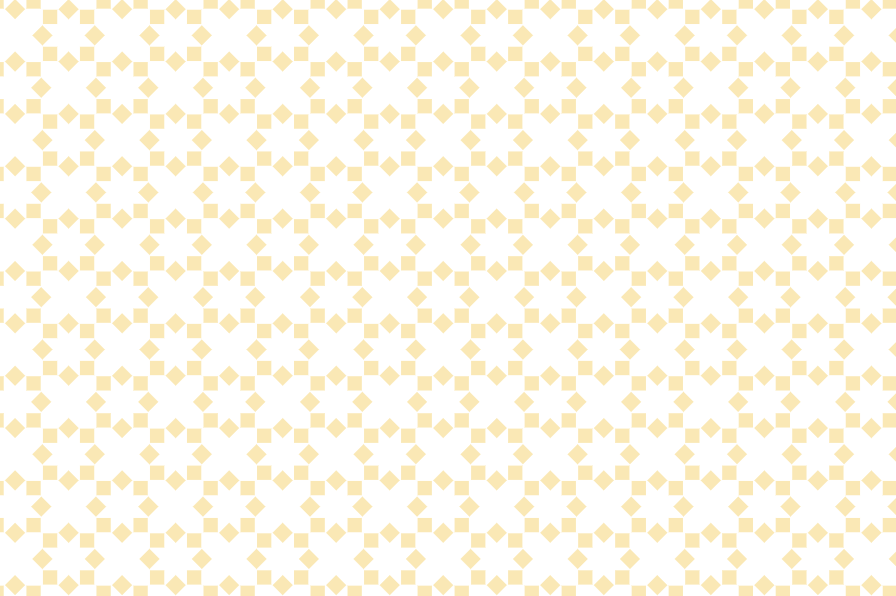
A WebGL 2 fragment shader for this pattern:

```glsl
#version 300 es
precision highp float;
// Cream rings of eight small squares on white, in a half-drop lattice.
// Each ring is folded by symmetry to one square; two rectangular lattices,
// half a period apart, are merged. Lengths are fractions of canvas height.

uniform vec2 u_resolution;
out vec4 fragColor;

const vec3 WHITE = vec3(1.0);
const vec3 CREAM = vec3(0.98, 0.91, 0.71);
const vec2 PERIOD = vec2(0.1796, 0.1757);       // spacing of rings in one lattice
const vec2 RING_CENTRE = vec2(-0.0080, 0.0014); // one ring, from canvas centre
const float RING_RADIUS = 0.0439;               // ring centre to square centre
const float SQUARE_HALF = 0.0120;               // half the side of a square
const float FOLD_ANGLE = 0.39269908;            // half the step between squares

// Signed distance to a ring of eight squares, each with a corner facing out
float ringDistance(vec2 p) {
    // Fold the plane into the sector around the +x axis
    p = abs(p);
    if (p.y > p.x) p = p.yx;
    vec2 mirror = vec2(-sin(FOLD_ANGLE), cos(FOLD_ANGLE));
    p -= 2.0 * max(dot(p, mirror), 0.0) * mirror;

    // One square turned by 45 degrees
    vec2 q = abs(p - vec2(RING_RADIUS, 0.0));
    return (q.x + q.y) * sqrt(0.5) - SQUARE_HALF;
}

// Offset from the nearest lattice point, given a position in periods
vec2 latticeOffset(vec2 cell) {
    return (fract(cell + 0.5) - 0.5) * PERIOD;
}

void main() {
    float pixel = 1.0 / u_resolution.y;
    vec2 p = (gl_FragCoord.xy - 0.5 * u_resolution) * pixel - RING_CENTRE;
    vec2 cell = p / PERIOD;

    // Merge the two lattices
    float d = min(ringDistance(latticeOffset(cell)),
                  ringDistance(latticeOffset(cell + 0.5)));

    // Blend across about one pixel at the edge
    float coverage = clamp(0.5 - d / pixel, 0.0, 1.0);
    fragColor = vec4(mix(WHITE, CREAM, coverage), 1.0);
}
```
